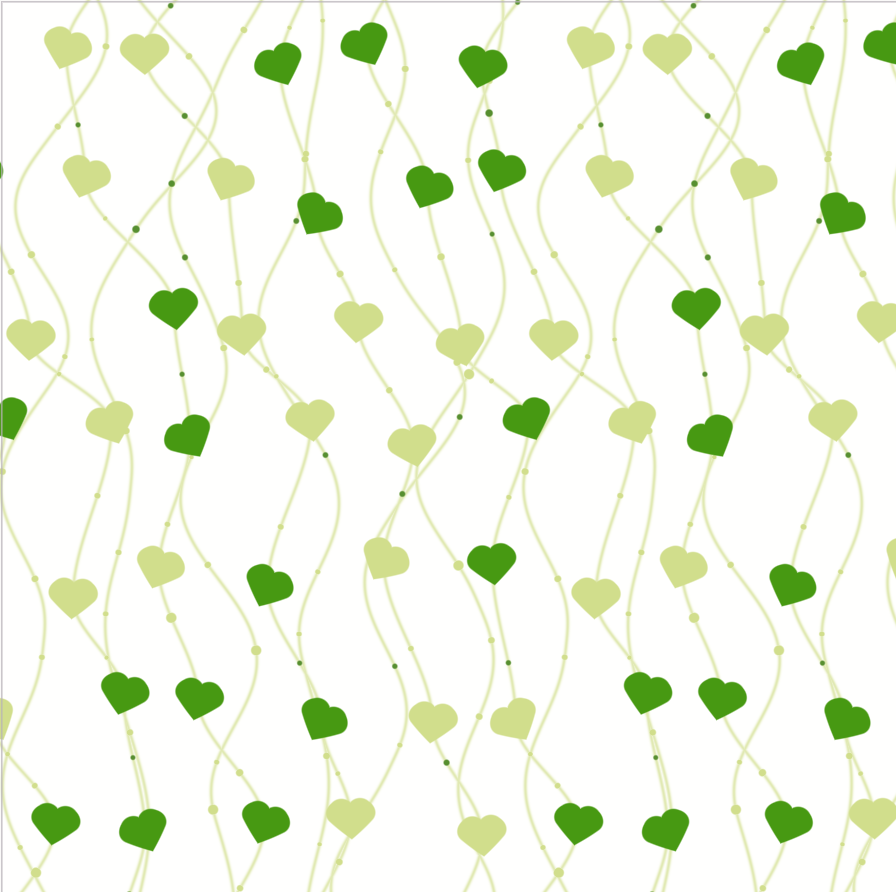
A Shadertoy shader for this pattern:

```glsl
// Green hearts strung on thin wavy threads with small beads, over white.
// Hearts sit on a jittered staggered grid that repeats sideways; some threads
// link hearts of successive rows, others wander freely by gradient noise.

const vec2 CELL = vec2(0.1167, 0.1423);   // grid cell, in canvas widths
const float COLUMNS = 5.0;                // columns before the design repeats
const float PERIOD = COLUMNS * CELL.x;

vec2 hash2(vec2 p) {
    vec3 q = fract(p.xyx * vec3(0.1031, 0.1030, 0.0973) + 0.317);
    q += dot(q, q.yzx + 33.33);
    return fract((q.xx + q.yz) * q.zy);
}

// 1D gradient noise; seed selects the thread
float gradientNoise(float x, float seed) {
    float i = floor(x), f = x - i;
    float a = hash2(vec2(i, seed)).x * 2.0 - 1.0;
    float b = hash2(vec2(i + 1.0, seed)).x * 2.0 - 1.0;
    return mix(a * f, b * (f - 1.0), f * f * f * (f * (f * 6.0 - 15.0) + 10.0));
}

// Heart with its tip at the origin, slightly bulging sides
float heartDistance(vec2 p) {
    p.x = abs(p.x) - 0.3 * max(p.y * (1.0 - p.y), 0.0);
    if (p.x + p.y > 1.0) return length(p - vec2(0.25, 0.75)) - 0.3536;
    float edge = min(length(p - vec2(0.0, 1.0)), length(p - 0.5 * max(p.x + p.y, 0.0)));
    return edge * sign(p.x - p.y);
}

float fill(float d) {
    float soft = 1.0 / iResolution.x;
    return 1.0 - smoothstep(-soft, soft, d);
}

// Soft hairline
float thread(float d) {
    d /= 0.0021;
    return 0.66 * exp(-d * d);
}

vec2 heartCentre(vec2 cell) {
    vec2 jitter = hash2(vec2(mod(cell.x, COLUMNS), cell.y)) - 0.5;
    return (cell + vec2(0.5 * mod(cell.y, 2.0), 0.0) + 0.5 + 0.44 * jitter) * CELL;
}

float freeThreadX(float k, float y) {
    return (k + 0.5) / 6.0 * PERIOD + 0.22 * gradientNoise(y * 3.6 + k * 0.37, k + 71.0);
}

// Beads: x collects pale coverage, y collects dark coverage
void addBead(inout vec2 beads, vec2 offset, vec2 rnd) {
    bool dark = rnd.x < 0.2;
    float radius = mix(0.0025, 0.0043, rnd.y) + (rnd.y > 0.93 ? 0.0015 : 0.0);
    float cover = fill(length(offset) - radius);
    if (dark) beads.y = max(beads.y, cover);
    else beads.x = max(beads.x, cover);
}

void mainImage(out vec4 fragColor, in vec2 fragCoord) {
    vec2 p = fragCoord / iResolution.x;
    float line = 0.0;
    vec2 beads = vec2(0.0), hearts = vec2(0.0);

    // Free threads, each with beads at uneven heights
    for (float k = 0.0; k < 6.0; k++) {
        float x = freeThreadX(k, p.y);
        float slope = (freeThreadX(k, p.y + 0.002) - x) / 0.002;
        float dx = mod(p.x - x + 0.5 * PERIOD, PERIOD) - 0.5 * PERIOD;
        line = max(line, thread(dx * inversesqrt(1.0 + slope * slope)));

        float slot = floor(p.y / 0.11);
        vec2 rnd = hash2(vec2(slot, k + 130.0));
        float beadY = (slot + 0.15 + 0.7 * rnd.x) * 0.11;
        dx = mod(p.x - freeThreadX(k, beadY) + 0.5 * PERIOD, PERIOD) - 0.5 * PERIOD;
        addBead(beads, vec2(dx, p.y - beadY), hash2(vec2(slot, k + 170.0)));
    }

    // Hearts, and threads linking each to one in the row above
    vec2 home = floor(p / CELL);
    for (float j = -1.0; j <= 1.0; j++)
    for (float i = -2.0; i <= 2.0; i++) {
        vec2 cell = home + vec2(i, j);
        vec2 id = vec2(mod(cell.x, COLUMNS), cell.y);
        vec2 centre = heartCentre(cell);
        float lean = step(0.5, hash2(vec2(cell.y, 53.0)).x);
        vec2 above = heartCentre(cell + vec2(mod(cell.y, 2.0) - lean, 1.0));
        vec2 span = above - centre;

        float t = (p.y - centre.y) / span.y;
        if (t >= 0.0 && t <= 1.0) {
            float x = centre.x + span.x * smoothstep(0.0, 1.0, t);
            float slope = 6.0 * t * (1.0 - t) * span.x / span.y;
            line = max(line, thread((p.x - x) * inversesqrt(1.0 + slope * slope)));
        }
        vec2 rnd = hash2(id + 211.0);
        float s = 0.3 + 0.4 * rnd.x;
        vec2 bead = centre + span * vec2(smoothstep(0.0, 1.0, s), s);
        addBead(beads, p - bead, hash2(id + 257.0));

        // Tilted heart, green or pale
        vec2 look = hash2(id + 307.0);
        float angle = (look.x - 0.5) * 1.1, c = cos(angle), sn = sin(angle);
        vec2 q = mat2(c, -sn, sn, c) * (p - centre) / 0.0415 + vec2(0.0, 0.55);
        float cover = fill(heartDistance(q) * 0.0415);
        if (look.y < 0.47) hearts.y = max(hearts.y, cover);
        else hearts.x = max(hearts.x, cover);
    }

    // Layers from back to front
    vec3 pale = vec3(0.82, 0.87, 0.55), green = vec3(0.28, 0.60, 0.07);
    vec3 col = mix(vec3(1.0, 1.0, 0.995), pale, max(line, beads.x));
    col = mix(col, vec3(0.34, 0.56, 0.19), beads.y);
    col = mix(col, pale, hearts.x);
    col = mix(col, green, hearts.y);

    // Hairline frame along the left and top edges
    float inset = min(p.x, iResolution.y / iResolution.x - p.y);
    col = mix(col, vec3(0.72, 0.70, 0.72), fill(abs(inset - 0.002) - 0.0007));
    fragColor = vec4(col, 1.0);
}
```
